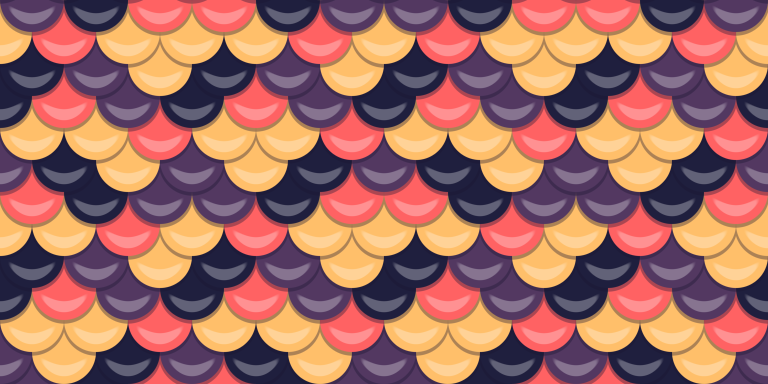
Write a Shadertoy shader that draws this pattern.

```glsl
// Overlapping round scales in a woven four-colour order, each with a bent gloss.
// Rows are painted from the lowest to the highest, so every row covers the next
// and drops a narrow shadow on it. Lengths are in scale radii, with y pointing down.

#define COLUMNS 12.0
#define ROWS 12.0
#define SHADOW_DROP 0.07
#define SHADOW_SPREAD 0.045
#define SHADOW_STRENGTH 0.36
#define GLOSS_CENTER 0.585
#define GLOSS_SIZE vec2(0.68, 0.172)
#define GLOSS_BEND 0.66
#define GLOSS_STRENGTH 0.3

const vec3 NAVY   = vec3(0.122, 0.122, 0.242);
const vec3 PURPLE = vec3(0.325, 0.220, 0.380);
const vec3 CORAL  = vec3(1.000, 0.385, 0.390);
const vec3 YELLOW = vec3(1.000, 0.750, 0.415);
const vec3 SHADE  = vec3(0.100, 0.080, 0.190);

// One decimal digit per scale: 1 navy, 2 purple, 3 coral, 4 yellow.
const int ROW_CODES[6] = int[6](213312, 434443, 124124, 132132, 443443, 214241);

// Six rows make a block; each following block slides by three columns.
vec3 scaleColor(int row, int column) {
    int r = row + 12;
    int c = (column + 12 + 3 * (r / 6)) % 6;
    int code = ROW_CODES[r % 6];
    for (int i = c; i < 5; i++) code /= 10;
    int tone = code % 10;
    return tone == 1 ? NAVY : tone == 2 ? PURPLE : tone == 3 ? CORAL : YELLOW;
}

float coverage(float dist, float pixel) {
    return 1.0 - smoothstep(-0.7 * pixel, 0.7 * pixel, dist);
}

// Blunt ellipse whose ends curl upward.
float glossDistance(vec2 p) {
    p.y += GLOSS_BEND * p.x * p.x - GLOSS_CENTER;
    vec2 e = pow(abs(p) / GLOSS_SIZE, vec2(2.5));
    return (pow(e.x + e.y, 0.4) - 1.0) * GLOSS_SIZE.y;
}

void mainImage(out vec4 fragColor, in vec2 fragCoord) {
    vec2 uv = fragCoord / iResolution.xy;
    vec2 p = vec2(uv.x * 2.0 * COLUMNS, (1.0 - uv.y) * ROWS);
    float pixel = ROWS / iResolution.y;
    vec3 color = SHADE;

    for (int k = 2; k >= -1; k--) {
        // Nearest scale of this row; even rows are shifted by half a scale.
        float row = floor(p.y) + float(k);
        float x = p.x - 1.0 + mod(row, 2.0);
        float column = floor(x * 0.5 + 0.5);
        vec2 q = vec2(x - 2.0 * column, p.y - row);

        // Shadow on the rows beneath.
        float shadow = length(q - vec2(0.0, SHADOW_DROP)) - 1.0 - SHADOW_SPREAD;
        color = mix(color, SHADE, SHADOW_STRENGTH * coverage(shadow, pixel));

        // Scale body and gloss.
        vec3 body = scaleColor(int(row), int(column));
        body = mix(body, vec3(1.0), GLOSS_STRENGTH * coverage(glossDistance(q), pixel));
        color = mix(color, body, coverage(length(q) - 1.0, pixel));
    }
    fragColor = vec4(color, 1.0);
}
```
